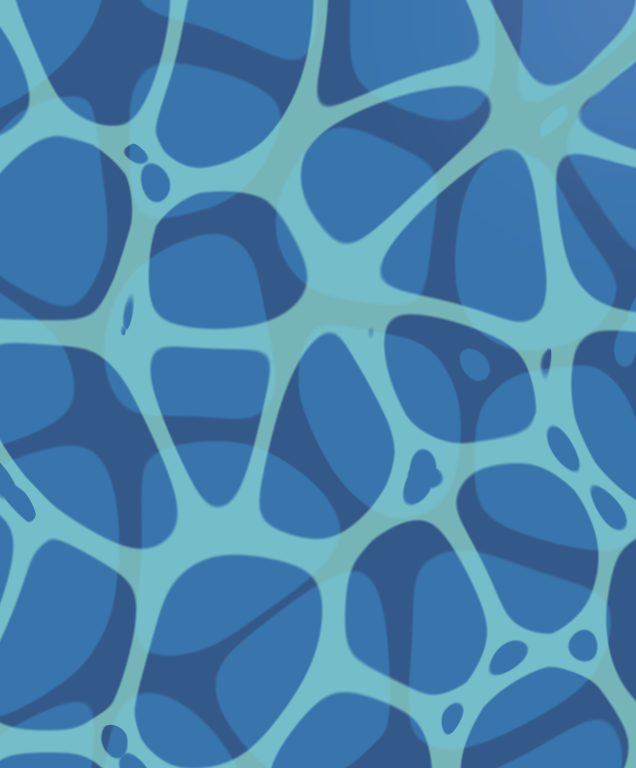
This texture is drawn by a WebGL 1 fragment shader. Its source:

```glsl
precision highp float;
// Two overlapping webs of rounded cells, aqua over navy, on a blue ground.

uniform vec2 u_resolution;

const vec3 BLUE = vec3(0.22, 0.46, 0.68);
const vec3 NAVY = vec3(0.20, 0.35, 0.54);
const vec3 AQUA = vec3(0.46, 0.74, 0.79);
const vec3 AQUA_OVER_NAVY = vec3(0.46, 0.71, 0.72);
const vec3 SHEEN = vec3(0.42, 0.52, 0.76);

const vec2 AQUA_SCALE = vec2(4.9, 4.1);   // cells per canvas height
const vec2 NAVY_SCALE = vec2(4.5, 3.8);
const float AQUA_WALL = 0.050;            // half wall widths, in cells
const float NAVY_WALL = 0.058;
const float AQUA_VARY = 0.015;            // change of wall width
const float NAVY_VARY = 0.045;
const float ROUNDING = 0.085;             // softness of the cell corners
const float JITTER = 0.74;
const float WARP = 0.13;
const float DROP_SIZE = 0.11;             // small holes in the junctions
const float DROP_BULGE = 0.08;
const float EDGE = 0.0024;                // edge softness, in canvas heights

float hash(vec2 p) {
  return fract(sin(dot(p, vec2(127.1, 311.7))) * 43758.5453);
}

float noise(vec2 p) {
  vec2 i = floor(p);
  vec2 f = fract(p);
  f = f * f * (3.0 - 2.0 * f);
  float low = mix(hash(i), hash(i + vec2(1.0, 0.0)), f.x);
  float high = mix(hash(i + vec2(0.0, 1.0)), hash(i + 1.0), f.x);
  return mix(low, high, f.y);
}

vec2 cellPoint(vec2 cell) {
  vec2 random = vec2(hash(cell), hash(cell + 57.3));
  return cell + 0.5 + JITTER * (random - 0.5);
}

// Signed depth into the web, in cells: positive inside a wall.
float web(vec2 p, float wall, float vary) {
  p += WARP * sin(p.yx * vec2(2.3, 1.9) + vec2(0.7, 2.1));
  vec2 base = floor(p);

  // Three nearest cell points
  vec3 nearest = vec3(9.0);
  vec2 homeCell = base;
  for (int y = -2; y <= 2; y++) {
    for (int x = -2; x <= 2; x++) {
      vec2 cell = base + vec2(float(x), float(y));
      float d = distance(p, cellPoint(cell));
      if (d < nearest.x) {
        nearest = vec3(d, nearest.xy);
        homeCell = cell;
      } else if (d < nearest.y) {
        nearest = vec3(nearest.x, d, nearest.y);
      } else if (d < nearest.z) {
        nearest.z = d;
      }
    }
  }

  // Smooth minimum of the distances to all borders of the home cell
  vec2 home = cellPoint(homeCell);
  float sum = 0.0;
  for (int y = -2; y <= 2; y++) {
    for (int x = -2; x <= 2; x++) {
      if (x != 0 || y != 0) {
        vec2 other = cellPoint(homeCell + vec2(float(x), float(y)));
        float border = dot(0.5 * (home + other) - p, normalize(other - home));
        sum += exp(-border / ROUNDING);
      }
    }
  }
  float depth = wall + vary * (2.0 * noise(p * 1.3 + 8.5) - 1.0)
              + ROUNDING * log(sum);

  // Droplets open where three cells meet, in some places only
  float spread = length(nearest - dot(nearest, vec3(1.0)) / 3.0);
  float gate = smoothstep(0.60, 0.72, noise(p * 0.9 + 31.7));
  depth += DROP_BULGE * gate * exp(-spread * spread / 0.04);
  float hole = spread - mix(-0.2, DROP_SIZE, gate);
  return min(depth, hole);
}

float cover(float depth, vec2 scale) {
  float soft = EDGE * 0.5 * (scale.x + scale.y);
  return smoothstep(-soft, soft, depth);
}

void main() {
  vec2 uv = gl_FragCoord.xy / u_resolution.y;
  vec2 corner = vec2(u_resolution.x / u_resolution.y, 1.0);

  float navy = cover(web(uv * NAVY_SCALE + vec2(23.4, 41.7), NAVY_WALL, NAVY_VARY), NAVY_SCALE);
  float aqua = cover(web(uv * AQUA_SCALE + vec2(5.2, 11.6), AQUA_WALL, AQUA_VARY), AQUA_SCALE);

  // Ground with a faint sheen in the upper right, then both webs
  float sheen = 0.35 * (1.0 - smoothstep(0.0, 0.38, distance(uv, corner)));
  vec3 ground = mix(mix(BLUE, NAVY, navy), SHEEN, sheen);
  vec3 strands = mix(AQUA, AQUA_OVER_NAVY, navy);
  gl_FragColor = vec4(mix(ground, strands, aqua), 1.0);
}
```
